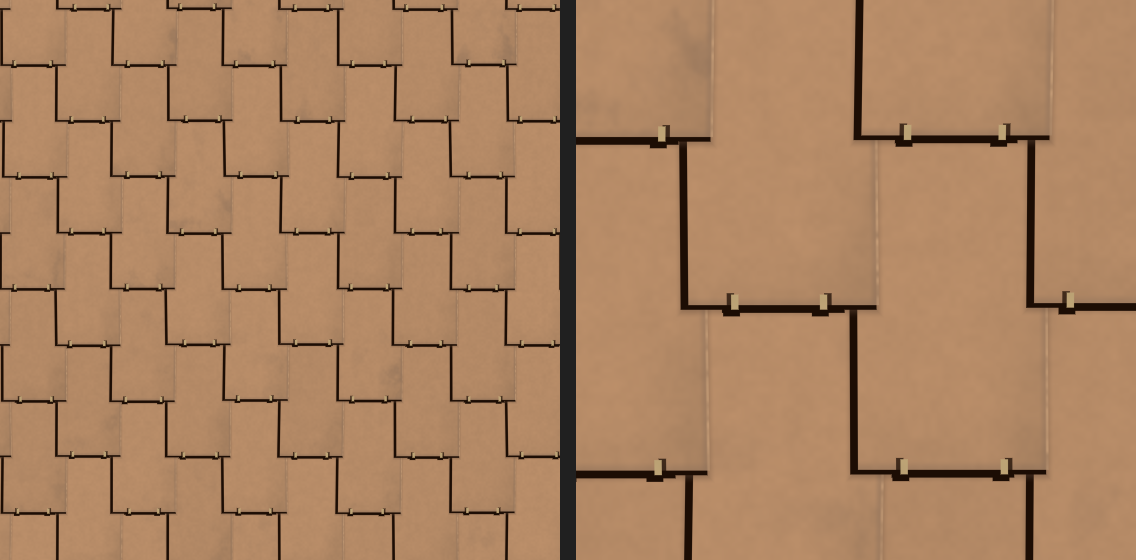
Left, the full canvas; right, a detail of the centre.
Reproduce this texture procedurally as a Shadertoy shader.

```glsl
// Overlapping clay roof tiles in staggered columns, with dark gaps and small metal clips.

const float COUNT = 10.0;                   // columns and half-tile courses per canvas
const vec2 ORIGIN = vec2(0.004, 0.086);     // lower left corner of tile (0, 0)
const vec2 TILE = vec2(1.135, 2.12);        // tile size, in cells
const float GAP = 0.046;                    // width of the dark gap
const float DRIFT = 0.035;                  // slow sideways drift of the columns
const vec2 JITTER = vec2(0.055, 0.025);     // random shift of each tile
const float TILT = 0.035;                   // random lean of each tile
const vec2 CLIP_HALF = vec2(0.022, 0.045);  // half size of a clip
const float GRAIN = 0.022;

const vec3 CLAY = vec3(0.715, 0.545, 0.403);
const vec3 WORN = vec3(0.645, 0.497, 0.370);
const vec3 STAIN = vec3(0.570, 0.450, 0.355);
const vec3 RIM = vec3(0.770, 0.610, 0.460);
const vec3 SHADOW = vec3(0.110, 0.050, 0.015);
const vec3 SOFT_SHADOW = vec3(0.400, 0.300, 0.230);
const vec3 METAL = vec3(0.740, 0.640, 0.460);

float hash(vec2 p) {
    vec3 q = fract(p.xyx * 0.1031);
    q += dot(q, q.yzx + 33.33);
    return fract((q.x + q.y) * q.z);
}

float noise(vec2 p) {
    vec2 i = floor(p), f = fract(p);
    f = f * f * (3.0 - 2.0 * f);
    return mix(mix(hash(i), hash(i + vec2(1, 0)), f.x),
               mix(hash(i + vec2(0, 1)), hash(i + vec2(1, 1)), f.x), f.y);
}

float fbm(vec2 p) {
    float sum = 0.0, amp = 0.5;
    for (int i = 0; i < 4; i++) {
        sum += amp * noise(p);
        p = p * 2.03 + 7.1;
        amp *= 0.5;
    }
    return sum;
}

// Coverage of an axis-aligned box, with edges softened over s
float box(vec2 p, vec2 lo, vec2 hi, float s) {
    vec2 d = max(lo - p, p - hi);
    return 1.0 - smoothstep(-s, s, max(d.x, d.y));
}

// Clay surface: worn toward the lower right, with streaks and blotches
vec3 tileColor(vec2 p, vec2 id) {
    vec2 seed = id * 17.3 + 40.0;
    float blotch = fbm(p * vec2(4.0, 3.0) + seed);
    float streak = noise(p * vec2(11.0, 1.3) + seed);
    float lower = 1.0 - smoothstep(0.5, 1.2, p.y);
    float side = smoothstep(0.65, 1.1, p.x) * lower;
    float foot = 1.0 - smoothstep(0.0, 0.4, p.y);
    float wear = (0.65 * side + 0.35 * foot) * (0.35 + 1.1 * blotch) + 0.22 * streak * blotch;
    vec3 col = mix(CLAY, WORN, clamp(wear, 0.0, 1.0));

    float dirty = smoothstep(0.5, 0.72, blotch) * smoothstep(0.45, 0.95, hash(id + 5.7));
    col = mix(col, STAIN, dirty * (0.12 + 0.4 * max(side, foot)));
    col = mix(col, STAIN, 0.5 * (1.0 - smoothstep(0.0, 0.06, p.y)));
    col = mix(col, STAIN, 0.5 * smoothstep(TILE.x - 0.06, TILE.x - 0.02, p.x));
    float chips = 0.2 + 0.7 * noise(vec2(p.x * 6.0, p.y * 26.0) + seed);
    col = mix(col, RIM, chips * smoothstep(TILE.x - 0.022, TILE.x - 0.008, p.x));
    return col * (0.985 + 0.03 * hash(id + 2.3));
}

// Paint one tile, its gaps and its two clips over col
void paintTile(inout vec3 col, vec2 q, vec2 cell, float s) {
    vec2 id = mod(cell, COUNT);
    vec2 shift = (vec2(hash(id + 0.3), hash(id + 11.9)) - 0.5) * JITTER;
    shift.x += DRIFT * sin(6.28319 * (id.x - 6.0) / COUNT);
    vec2 p = q - cell - shift;
    p.x += (hash(id + 23.1) - 0.5) * TILT * (p.y - 0.5);

    // Soft contact shadow, then the dark gap on the left and below
    float halo = box(p, vec2(-GAP, -GAP), TILE, 0.035);
    col = mix(col, SOFT_SHADOW, 0.45 * halo);
    float gap = box(p, vec2(-GAP, -0.6 * GAP), TILE - vec2(0.015, 0.0), s);
    gap = max(gap, box(p, vec2(0.2, -GAP), vec2(0.93, 0.1), s));
    col = mix(col, SHADOW, gap);

    float body = box(p, vec2(0), TILE, s);
    if (body > 0.0) col = mix(col, tileColor(p, id), body);

    for (int i = 0; i < 2; i++) {
        float n = float(i);
        float x = 0.26 + 0.58 * n + 0.1 * (hash(id + 31.7 + 9.0 * n) - 0.5);
        vec2 c = p - vec2(x, 0.018);
        vec2 side = vec2(0.026 * (1.0 - 2.0 * n), -0.008);
        col = mix(col, SHADOW, 0.75 * box(c + side, -CLIP_HALF, CLIP_HALF, s));
        col = mix(col, SHADOW, box(c, vec2(-0.07, -0.085), vec2(0.03, -0.035), s));
        col = mix(col, METAL, box(c, -CLIP_HALF, CLIP_HALF, s));
    }
}

void mainImage(out vec4 fragColor, in vec2 fragCoord) {
    vec2 uv = fragCoord / iResolution.xy;
    vec2 q = (uv - ORIGIN) * COUNT;
    float s = 0.7 * COUNT / iResolution.y;
    vec2 base = floor(q);
    vec3 col = CLAY;

    // Higher courses lie over lower ones; every second cell starts a tile
    for (int j = -2; j <= 1; j++) {
        for (int i = -2; i <= 1; i++) {
            vec2 cell = base + vec2(i, j);
            if (mod(cell.x + cell.y, 2.0) < 0.5) paintTile(col, q, cell, s);
        }
    }

    col *= 1.0 + GRAIN * (noise(uv * 260.0) + noise(uv * 110.0) - 1.0);
    fragColor = vec4(col, 1.0);
}
```
